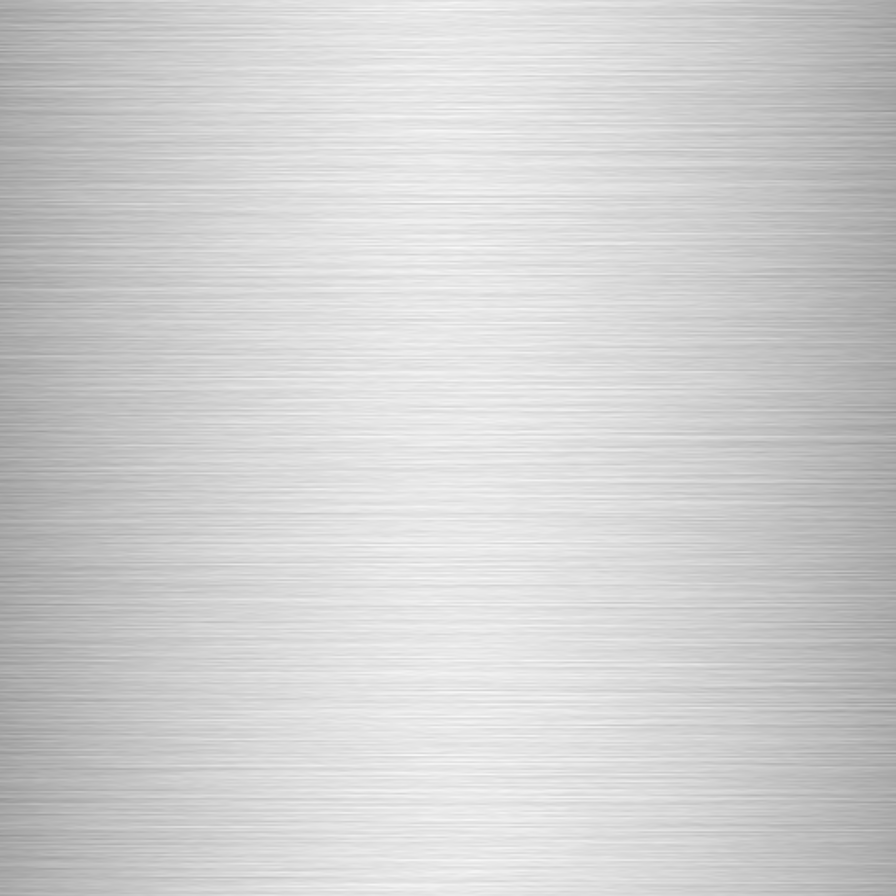
A Shadertoy shader for this texture:

```glsl
// Brushed metal sheet: a soft vertical band of light on grey steel, crossed by
// hair-thin horizontal brush lines. The lines are layers of value noise stretched
// along x, with rows shifted at random and sharpened against their neighbours.

const float PEAK_LIGHT    = 0.911;  // brightness in the middle of the band
const float EDGE_DROP     = 0.250;  // darkening from the band to the side edges
const float FALLOFF_POWER = 1.7;
const float BAND_CENTER   = 0.503;
const float BAND_WANDER   = 0.008;  // slow sideways drift of the band
const float SHARPEN       = 0.40;   // contrast of each row against the next

// Streak layers: x = lengths across the canvas, y = rows, z = strength
const vec3 LONG_LINES  = vec3(3.0, 512.0, 0.070);
const vec3 SHORT_LINES = vec3(13.0, 512.0, 0.050);
const vec3 GRAIN       = vec3(80.0, 512.0, 0.037);
const vec3 STREAKS     = vec3(4.0, 270.0, 0.028);
const vec3 BANDS       = vec3(2.0, 56.0, 0.008);

const int TAPS = 4;  // vertical samples per pixel

float hash(vec2 p) {
    return fract(sin(dot(p, vec2(12.9898, 78.233))) * 43758.5453);
}

// Smooth noise along one row, shifted so that streak ends do not line up
float rowNoise(float x, float row, float seed) {
    x += 9.0 * hash(vec2(row, seed + 3.7));
    float cell = floor(x);
    float t = smoothstep(0.0, 1.0, x - cell);
    return mix(hash(vec2(cell + seed, row)),
               hash(vec2(cell + 1.0 + seed, row)), t) - 0.5;
}

// One layer of streaks, sharpened and blended between the centres of the rows
float streakLayer(vec2 uv, vec3 layer, float seed) {
    vec2 p = uv * layer.xy - vec2(0.0, 0.5);
    float row = floor(p.y);
    float t = smoothstep(0.0, 1.0, p.y - row);
    float below  = rowNoise(p.x, row, seed);
    float middle = rowNoise(p.x, row + 1.0, seed);
    float above  = rowNoise(p.x, row + 2.0, seed);
    return layer.z * mix(below - SHARPEN * middle, middle - SHARPEN * above, t);
}

float brushing(vec2 uv) {
    return streakLayer(uv, LONG_LINES, 11.0)
         + streakLayer(uv, SHORT_LINES, 131.0)
         + streakLayer(uv, GRAIN, 271.0)
         + streakLayer(uv, STREAKS, 29.0)
         + streakLayer(uv, BANDS, 47.0);
}

// Broad reflection, brightest along a slightly wavering vertical axis
float reflection(vec2 uv) {
    float center = BAND_CENTER + BAND_WANDER * sin(5.0 * uv.y + 0.6);
    float side = abs(uv.x - center) / 0.5;
    return PEAK_LIGHT - EDGE_DROP * pow(side, FALLOFF_POWER);
}

void mainImage(out vec4 fragColor, in vec2 fragCoord) {
    vec2 uv = fragCoord / iResolution.xy;

    // Average the streaks over the height of the pixel
    float brush = 0.0;
    for (int i = 0; i < TAPS; i++) {
        float shift = (float(i) + 0.5) / float(TAPS) - 0.5;
        brush += brushing(uv + vec2(0.0, shift / iResolution.y));
    }
    brush /= float(TAPS);

    float grey = clamp(reflection(uv) + brush, 0.0, 1.0);
    fragColor = vec4(vec3(grey), 1.0);
}
```
